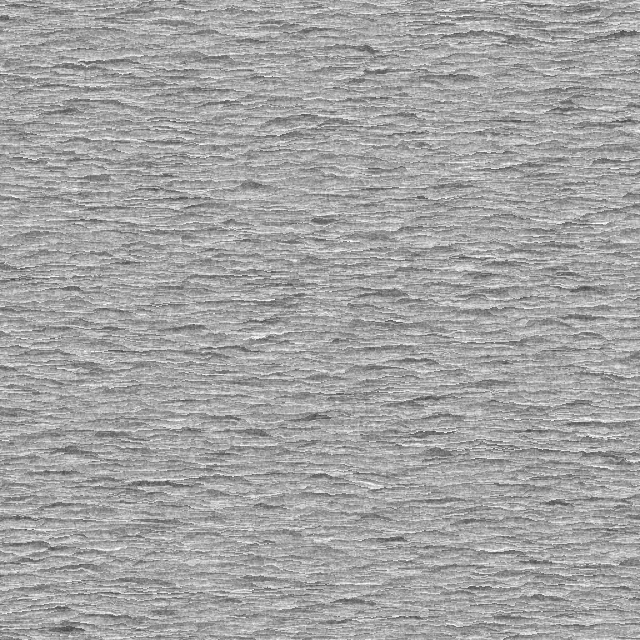
Give the GLSL for this texture, as a Shadertoy shader.

```glsl
// Grey bark-like surface of thin, flaky horizontal plates with lit lips and shadowed cracks.

float hash(vec2 p) {
    vec3 q = fract(vec3(p.xyx) * 0.1031);
    q += dot(q, q.yzx + 33.33);
    return fract((q.x + q.y) * q.z);
}

vec2 hash2(vec2 p) {
    return vec2(hash(p), hash(p + 71.7));
}

float noise(vec2 p) {
    vec2 i = floor(p), f = fract(p);
    f = f * f * (3.0 - 2.0 * f);
    return mix(mix(hash(i), hash(i + vec2(1, 0)), f.x),
               mix(hash(i + vec2(0, 1)), hash(i + vec2(1, 1)), f.x), f.y);
}

// Stretched Voronoi plates: x = lit lower lip, y = shadow under the plate above, z = plate tone
vec3 plates(vec2 uv, vec2 scale, float lipWidth, float shadowWidth) {
    vec2 p = uv * scale + scale.y;
    vec2 cell = floor(p), f = fract(p);
    vec2 home = vec2(0), toHome = vec2(0);
    float nearest = 9.0;
    for (int y = -1; y <= 1; y++)
    for (int x = -1; x <= 1; x++) {
        vec2 g = vec2(x, y);
        vec2 r = g + hash2(cell + g) - f;
        if (dot(r, r) < nearest) {
            nearest = dot(r, r);
            toHome = r;
            home = g;
        }
    }
    float lip = 0.0, shadow = 0.0;
    for (int y = -2; y <= 2; y++)
    for (int x = -2; x <= 2; x++) {
        vec2 g = home + vec2(x, y);
        vec2 r = g + hash2(cell + g) - f;
        vec2 across = r - toHome;
        if (dot(across, across) < 0.0001) continue;

        // Distance to the crack and its normal, in canvas units
        vec2 slope = normalize(across) * scale;
        float d = dot(0.5 * (r + toHome), slope) / dot(slope, slope);
        float up = normalize(slope).y;
        float strength = 0.35 + 0.65 * hash(2.0 * cell + g + home + 13.0);
        lip = max(lip, strength * max(-up, 0.0) * exp(-d * d / (lipWidth * lipWidth)));
        shadow = max(shadow, strength * max(up, 0.0) * exp(-max(d, 0.0) / shadowWidth));
    }
    return vec3(lip, shadow, hash(cell + home + 5.0) - 0.5);
}

void mainImage(out vec4 fragColor, in vec2 fragCoord) {
    vec2 uv = fragCoord / iResolution.y;
    float pixel = 1.0 / iResolution.y;

    // Tilt the plates gently, then fray their edges
    vec2 p = uv;
    p.y += 0.012 * (noise(uv * vec2(8, 20)) - 0.5);
    p.y += 0.004 * (noise(uv * vec2(36, 80) + 40.0) - 0.5);
    p.y += 0.0034 * (noise(uv * vec2(110, 170) + 80.0) - 0.5);
    p.x += 0.020 * (noise(uv * vec2(30, 120) + 120.0) - 0.5);

    // Large, medium and fine flakes
    float lipWidth = max(0.0013, 0.6 * pixel);
    vec3 large = plates(p, vec2(10, 58), lipWidth * 1.1, 0.0030);
    vec3 medium = plates(p + 0.37, vec2(17, 98), lipWidth, 0.0022);
    vec3 fine = plates(p + 0.71, vec2(28, 165), lipWidth * 0.85, 0.0014);

    // The strongest crack wins, fading a little along its length
    float fade = 0.75 + 0.5 * noise(uv * vec2(24, 80) + 200.0);
    float lip = max(0.24 * large.x, max(0.20 * medium.x, 0.12 * fine.x));
    float shadow = max(0.29 * large.y, max(0.23 * medium.y, 0.13 * fine.y));
    float tone = 0.682 + fade * (lip - shadow);
    tone += 0.015 * (large.z + medium.z + fine.z);

    // Faint mottling, short fibres and fine grain
    tone += 0.02 * (noise(uv * vec2(7, 18) + 300.0) - 0.5);
    tone += 0.07 * (noise(uv * vec2(120, 380) + 350.0) - 0.5);
    tone += 0.05 * (noise(uv * vec2(400, 120) + 400.0) - 0.5);
    tone += 0.17 * (noise(uv * 512.0 - 0.5) - 0.5);

    fragColor = vec4(vec3(clamp(tone, 0.0, 1.0)), 1.0);
}
```
